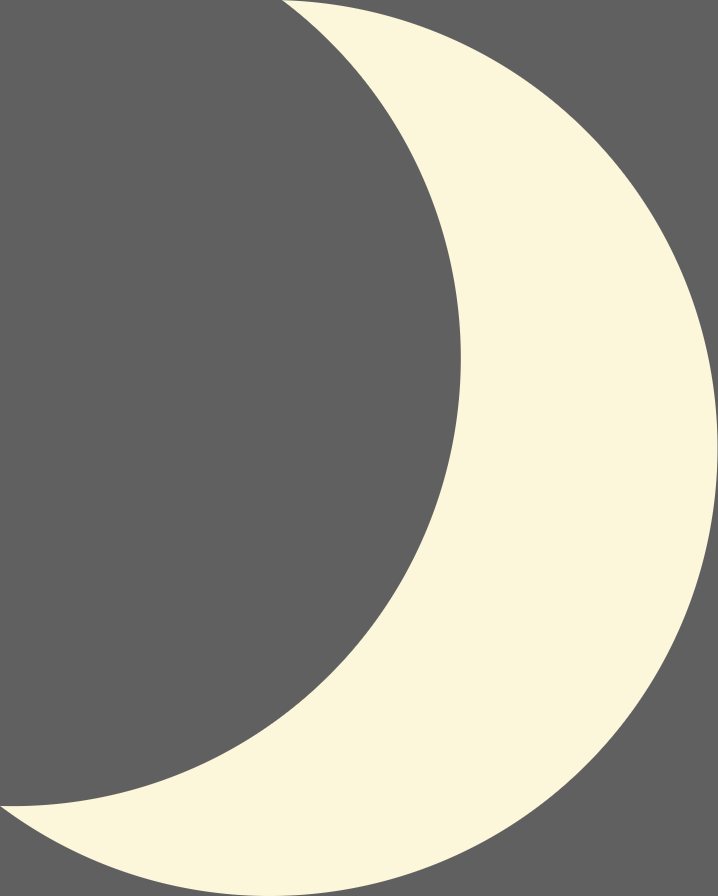
Write a WebGL 2 fragment shader that draws this background.

```glsl
#version 300 es
precision highp float;
// A pale cream crescent moon on a flat grey background.

uniform vec2 u_resolution;
out vec4 outColor;

// Lengths are in canvas heights, origin at the lower left
#define MOON_CENTER vec2(0.3008, 0.5)
#define SHADOW_CENTER vec2(0.0143, 0.6003)
#define DISC_RADIUS 0.5
#define SKY_COLOR vec3(0.378, 0.378, 0.378)
#define MOON_COLOR vec3(0.988, 0.963, 0.859)

float circleDistance(vec2 p, vec2 center, float radius) {
    return length(p - center) - radius;
}

// Moon disc with the shadow disc cut away
float crescentDistance(vec2 p) {
    float moon = circleDistance(p, MOON_CENTER, DISC_RADIUS);
    float shadow = circleDistance(p, SHADOW_CENTER, DISC_RADIUS);
    return max(moon, -shadow);
}

void main() {
    vec2 p = gl_FragCoord.xy / u_resolution.y;
    float pixelSize = 1.0 / u_resolution.y;

    // Edge coverage across one pixel
    float coverage = clamp(0.5 - crescentDistance(p) / pixelSize, 0.0, 1.0);

    outColor = vec4(mix(SKY_COLOR, MOON_COLOR, coverage), 1.0);
}
```
